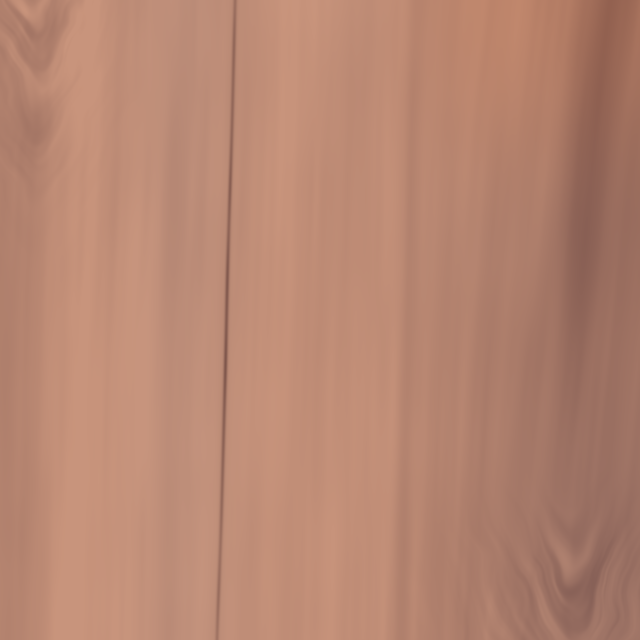
Give the GLSL for this texture, as a three.js fragment shader.

```glsl
varying vec2 vUv;

const vec3 LIGHT_WOOD = vec3(0.778, 0.574, 0.480);
const vec3 DARK_WOOD = vec3(0.550, 0.385, 0.338);
const vec3 SEAM_COLOR = vec3(0.43, 0.28, 0.25);
const vec3 WARM_TINT = vec3(0.025, -0.004, -0.024);
const float SEAM_X = 0.340;
const float SEAM_LEAN = 0.028;
const float SEAM_WIDTH = 0.0030;
const float FINE_GRAIN = 0.075;
const float MEDIUM_GRAIN = 0.20;
const float BROAD_GRAIN = 0.20;
const float UPPER_FIGURE = 0.42;
const float LOWER_FIGURE = 0.50;
const vec2 UPPER_KNOT = vec2(0.055, 0.94);
const vec2 LOWER_KNOT = vec2(0.89, 0.06);

float hash(vec2 p) {
  return fract(sin(dot(p, vec2(127.1, 311.7))) * 43758.5453);
}

float noise(vec2 p) {
  vec2 cell = floor(p);
  vec2 f = fract(p);
  f = f * f * (3.0 - 2.0 * f);
  float low = mix(hash(cell), hash(cell + vec2(1.0, 0.0)), f.x);
  float high = mix(hash(cell + vec2(0.0, 1.0)), hash(cell + 1.0), f.x);
  return mix(low, high, f.y);
}

float fbm(vec2 p) {
  float sum = 0.0;
  float amplitude = 0.5;
  for (int i = 0; i < 3; i++) {
    sum += amplitude * noise(p);
    p = p * 2.03 + 17.3;
    amplitude *= 0.5;
  }
  return sum / 0.875;
}

float bell(float x, float center, float width) {
  float d = (x - center) / width;
  return exp(-d * d);
}

float knotMask(vec2 p, vec2 center, vec2 radius) {
  vec2 d = (p - center) / radius;
  return exp(-dot(d, d));
}

// Long fibres: noise stretched along the board
float grain(vec2 p) {
  float fine = noise(vec2(p.x * 100.0, p.y * 3.0)) - 0.5;
  float medium = fbm(vec2(p.x * 30.0, p.y * 1.8 + 4.0)) - 0.5;
  float broad = fbm(vec2(p.x * 11.0 + 8.0, p.y * 1.1)) - 0.5;
  return fine * FINE_GRAIN + medium * MEDIUM_GRAIN + broad * BROAD_GRAIN;
}

// Large stains and streaks, 0 light to 1 dark
float stain(vec2 p, float y) {
  float shade = 0.08;
  shade += 0.30 * smoothstep(0.60, 0.70, p.x) * mix(1.0, 0.6, smoothstep(0.6, 1.0, y));
  shade += 0.32 * smoothstep(0.76, 0.91, p.x);
  shade += 0.22 * bell(p.x, 0.638, 0.014);
  shade += 0.12 * bell(p.x, 0.765, 0.022) * smoothstep(0.95, 0.6, y);
  float streakX = 0.895 + 0.13 * (y - 0.7) * (y - 0.7);
  shade += 0.34 * bell(p.x, streakX, 0.04) * smoothstep(0.25, 0.7, y);
  shade -= 0.16 * bell(p.x, 0.83, 0.03) * bell(y, 0.72, 0.22);
  shade += 0.30 * smoothstep(0.12, 0.02, p.x);
  shade += 0.10 * bell(p.x, 0.27, 0.02);
  return shade;
}

// Nested U-shaped wisps where fibres bend around a knot
float wisps(vec2 p, vec2 center, float bend, float spacing) {
  vec2 d = p - center;
  d += 0.05 * vec2(fbm(p * 10.0) - 0.5, fbm(p * 8.0 + 5.0) - 0.5);
  float level = sqrt(d.x * d.x + 0.0004) * bend - d.y;
  return fbm(vec2(level / spacing, d.x * 9.0 + 3.0)) * 2.4 - 1.2;
}

void main() {
  vec2 uv = vUv;
  float upper = knotMask(uv, UPPER_KNOT, vec2(0.085, 0.20));
  float lower = knotMask(uv, LOWER_KNOT, vec2(0.13, 0.11));

  // Fibres follow the seam, leaning further on the right
  float lean = SEAM_LEAN + 0.075 * smoothstep(0.62, 0.85, uv.x);
  vec2 fibre = vec2(uv.x - lean * (uv.y - 0.5), uv.y);
  fibre.x += 0.012 * (noise(uv * vec2(3.0, 2.5)) - 0.5);
  fibre.x += (upper + lower) * 0.07 * (fbm(uv * 9.0) - 0.5);

  float shade = stain(fibre, uv.y) + grain(fibre);
  shade += 0.18 * (fbm(uv * vec2(5.0, 3.5) + 2.7) - 0.5);
  shade += UPPER_FIGURE * upper * wisps(uv, UPPER_KNOT, 2.2, 0.045);
  shade += LOWER_FIGURE * lower * wisps(uv, LOWER_KNOT, 2.8, 0.050);
  shade += 0.22 * knotMask(uv, vec2(0.055, 0.80), vec2(0.035, 0.06));
  shade += 0.15 * knotMask(uv, vec2(0.98, 0.10), vec2(0.07, 0.10));
  vec3 color = mix(LIGHT_WOOD, DARK_WOOD, clamp(shade, -0.03, 1.1));

  // Warm upper right, cooler rose by the seam and in the lower right
  float warmth = smoothstep(0.55, 0.8, uv.x) * smoothstep(0.6, 1.0, uv.y);
  warmth -= 0.4 * bell(uv.x, 0.29, 0.09);
  warmth -= 0.4 * smoothstep(0.65, 0.95, uv.x) * smoothstep(0.6, 0.1, uv.y);
  color += WARM_TINT * warmth;

  // Blurred joint between the boards, deepest halfway up
  float seamX = SEAM_X + SEAM_LEAN * uv.y + 0.002 * (noise(vec2(uv.y * 5.0, 3.0)) - 0.5);
  float seamDepth = mix(0.42, 0.78, bell(uv.y, 0.48, 0.25));
  seamDepth *= 0.8 + 0.4 * noise(vec2(uv.y * 14.0, 9.0));
  color *= 1.0 - 0.035 * bell(uv.x, seamX, 0.009);
  color = mix(color, SEAM_COLOR, seamDepth * bell(uv.x, seamX, SEAM_WIDTH));

  gl_FragColor = vec4(color, 1.0);
}
```
